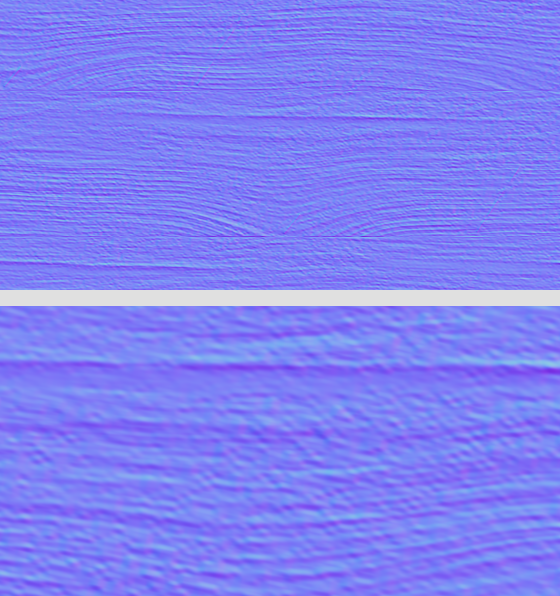
Top, the full canvas; bottom, a detail of the centre.
A Shadertoy shader for this texture map:

```glsl
const float PLANK_HEIGHT = 0.505;
const float SEAM_Y = 0.182;
const float MEAN_HEIGHT = 0.004;

float hash(vec2 p) {
    return fract(sin(dot(p, vec2(127.1, 311.7))) * 43758.5);
}

float noise(vec2 p) {
    vec2 i = floor(p), f = fract(p);
    f = f * f * (3.0 - 2.0 * f);
    float low = mix(hash(i), hash(i + vec2(1, 0)), f.x);
    float high = mix(hash(i + vec2(0, 1)), hash(i + vec2(1, 1)), f.x);
    return mix(low, high, f.y);
}

float bump(float d, float width) {
    return exp(-d * d / (width * width));
}

float segmentDistance(vec2 p, vec2 a, vec2 b) {
    vec2 ab = b - a;
    float t = clamp(dot(p - a, ab) / dot(ab, ab), 0.0, 1.0);
    return length(p - a - ab * t);
}

// Position inside a plank; every other plank is shifted by half the width
vec2 plankCoord(vec2 p, float width) {
    float row = floor((p.y - SEAM_Y) / PLANK_HEIGHT);
    float centre = 0.5 * width * (1.0 - mod(row, 2.0)) + 0.04;
    float x = mod(p.x - centre + 0.5 * width, width) - 0.5 * width;
    return vec2(x, p.y - SEAM_Y - row * PLANK_HEIGHT);
}

// Growth rings sink into a valley at the foot of the plank
float grainField(vec2 p, vec2 q) {
    float valley = 0.12 * bump(q.x, 0.3) * exp(-q.y / 0.2);
    float sway = 0.03 * noise(p * vec2(2.5, 3.0)) + 0.007 * noise(p * vec2(8.0, 10.0));
    return p.y + valley + sway;
}

float ringHeight(vec2 p, vec2 q, float grain) {
    float zone = 1.0 - 0.85 * smoothstep(0.22, 0.33, q.y);
    float patches = 0.5 + 0.9 * noise(p * vec2(4.0, 9.0) + 7.0);
    float phase = grain * 370.0 + 4.0 * noise(vec2(p.x * 1.5, grain * 22.0));
    float ring = 0.5 + 0.5 * sin(phase);
    return 0.00095 * zone * patches * ring * ring;
}

float fibreHeight(vec2 p, float grain) {
    float streaks = 0.0023 * noise(vec2(p.x * 2.5, grain * 40.0));
    float strands = 0.0019 * noise(vec2(p.x * 5.0 + 3.0, grain * 85.0));
    float threads = 0.0011 * noise(vec2(p.x * 16.0, grain * 165.0));
    return streaks + strands + threads;
}

float gritHeight(vec2 p) {
    float fine = noise(vec2(90.0 * p.x - 20.0 * p.y, 155.0 * p.y + 35.0 * p.x));
    float coarse = noise(vec2(38.0 * p.x, 65.0 * p.y + 16.0 * p.x) + 11.0);
    float patches = 0.6 + 0.8 * noise(p * vec2(5.0, 11.0));
    return patches * (0.0014 * fine + 0.001 * coarse);
}

float scratchHeight(vec2 p, vec2 q) {
    vec2 bent = q + 0.012 * (noise(p * 18.0) - 0.5);
    float slash = bump(segmentDistance(bent, vec2(0.64, 0.02), vec2(0.79, 0.25)), 0.004);
    float nick = bump(segmentDistance(bent, vec2(-0.02, 0.02), vec2(0.03, 0.08)), 0.004);
    return 0.0014 * (slash * noise(p * 25.0) + 0.8 * nick);
}

// Long crest with a shallow hollow beneath it
float crestHeight(vec2 p, float fromCrest, float x) {
    float reach = smoothstep(-0.65, -0.3, x) * (1.0 - smoothstep(0.6, 0.95, x));
    float strength = reach * (0.6 + 0.7 * noise(vec2(p.x * 5.0, 8.0)));
    return strength * (0.0021 * bump(fromCrest, 0.006) - 0.001 * bump(fromCrest + 0.022, 0.012));
}

float surfaceHeight(vec2 p, float width) {
    vec2 q = plankCoord(p, width);
    float grain = grainField(p, q);
    float fromCrest = q.y - 0.422 + 0.022 * q.x + 0.008 * noise(vec2(p.x * 6.0, 2.0));

    // Smooth worn strip along the crest
    float worn = bump(fromCrest + 0.022, 0.015) * smoothstep(-0.95, -0.5, q.x)
               * (1.0 - smoothstep(0.3, 0.9, q.x));

    // Thin joint between planks
    float fromSeam = min(q.y, PLANK_HEIGHT - q.y);
    float seam = bump(fromSeam, 0.003) * (0.2 + 0.8 * noise(vec2(p.x * 4.0, 5.0)));

    float relief = ringHeight(p, q, grain) + fibreHeight(p, grain) + gritHeight(p) - MEAN_HEIGHT;
    relief *= (1.0 - 0.6 * worn) * smoothstep(0.0, 0.005, fromSeam);
    return relief + crestHeight(p, fromCrest, q.x) + scratchHeight(p, q) - 0.0013 * seam;
}

vec3 surfaceNormal(vec2 p, float width) {
    vec2 e = vec2(0.0011, 0.0);
    float dx = surfaceHeight(p + e.xy, width) - surfaceHeight(p - e.xy, width);
    float dy = surfaceHeight(p + e.yx, width) - surfaceHeight(p - e.yx, width);
    return normalize(vec3(-vec2(dx, dy) / (2.0 * e.x), 1.0));
}

void mainImage(out vec4 fragColor, in vec2 fragCoord) {
    vec2 p = fragCoord / iResolution.y;
    vec3 n = surfaceNormal(p, iResolution.x / iResolution.y);
    vec3 flatColour = vec3(0.494, 0.496, 0.966);
    vec3 tilt = vec3(0.5 * n.x + 0.04 * n.y, 0.5 * n.y, 0.35 * (n.z - 1.0));
    fragColor = vec4(clamp(flatColour + tilt, 0.0, 1.0), 1.0);
}
```
